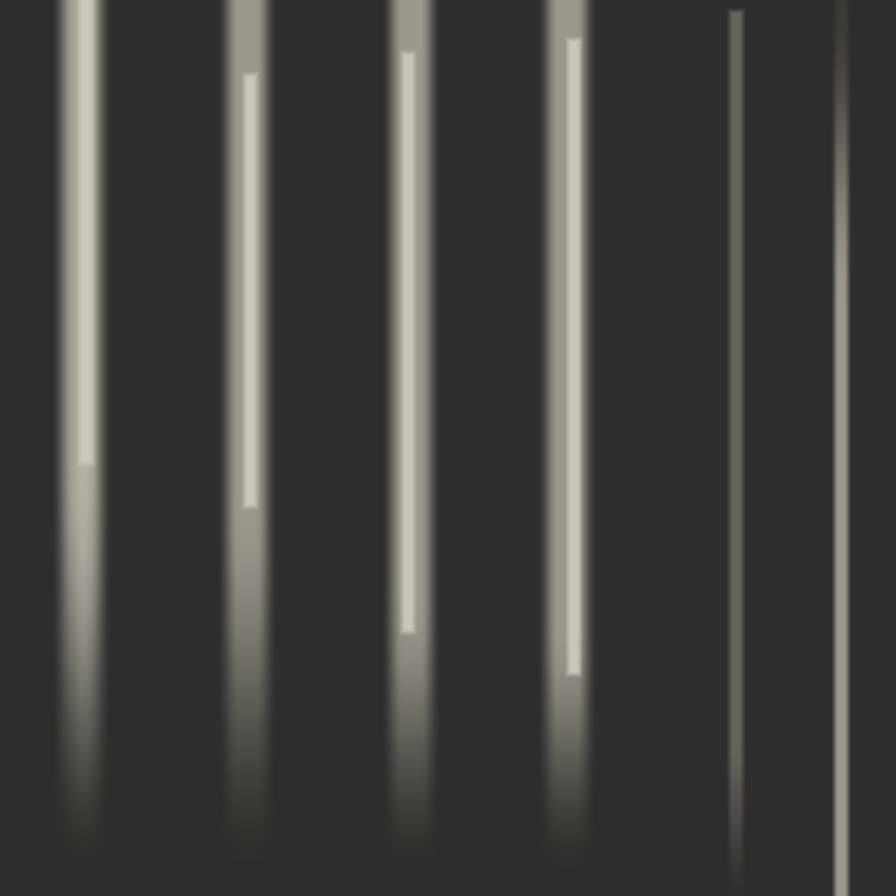
Reproduce this background procedurally as a Shadertoy shader.

```glsl
// Vertical light tubes on charcoal: four wide hazy beams with bright cores, then two thin rods.
// Each beam layers a soft horizontal profile that fades downward
// with a blurred box distance field for its core.

#define BACKGROUND vec3(0.176, 0.176, 0.175)
#define HAZE_COLOR vec3(0.600, 0.600, 0.555)
#define CORE_COLOR vec3(0.790, 0.790, 0.745)
#define DIM_ROD    vec3(0.405, 0.395, 0.365)
#define BRIGHT_ROD vec3(0.610, 0.595, 0.550)
#define HAZE_INNER 0.0100
#define HAZE_OUTER 0.0335
#define CORE_HALF  0.0070
#define ROD_HALF   0.0075
#define BLUR       0.0045
#define FADE_END   0.020

const int BEAM_COUNT = 4;

// Per beam: haze centre x, core centre x, core top y, core bottom y
const vec4 BEAMS[BEAM_COUNT] = vec4[BEAM_COUNT](
    vec4(0.0910, 0.0964, 1.100, 0.482),
    vec4(0.2760, 0.2793, 0.917, 0.434),
    vec4(0.4590, 0.4555, 0.941, 0.294),
    vec4(0.6330, 0.6406, 0.956, 0.247));

// Signed distance to an axis-aligned box
float boxDistance(vec2 p, vec2 halfSize) {
    vec2 d = abs(p) - halfSize;
    return length(max(d, 0.0)) + min(max(d.x, d.y), 0.0);
}

// Coverage of a blurred upright bar between two heights
float softBar(vec2 p, float x, float top, float bottom, float halfWidth) {
    vec2 center = vec2(x, 0.5 * (top + bottom));
    float d = boxDistance(p - center, vec2(halfWidth, 0.5 * (top - bottom)));
    return 1.0 - smoothstep(-BLUR, BLUR, d);
}

vec3 addBeam(vec3 color, vec2 p, vec4 beam, float tailStrength) {
    // Haze: flat middle, soft sides, long fade below the core
    float fade = smoothstep(FADE_END, 0.13 + 0.73 * beam.w, p.y);
    float side = 1.0 - smoothstep(HAZE_INNER, HAZE_OUTER, abs(p.x - beam.x));
    color = mix(color, HAZE_COLOR, side * fade);

    // Afterglow running on under the core
    float offset = (p.x - beam.y + 0.003) / 0.012;
    float tail = exp(-offset * offset) * fade * tailStrength;
    color = mix(color, CORE_COLOR, tail);

    // Bright core
    float halfWidth = CORE_HALF + 0.002 * tailStrength;
    float core = softBar(p, beam.y, beam.z, beam.w, halfWidth);
    return mix(color, CORE_COLOR, 0.95 * core);
}

void mainImage(out vec4 fragColor, in vec2 fragCoord) {
    vec2 p = fragCoord / iResolution.xy;
    vec3 color = BACKGROUND;

    // Wide beams; only the first carries an afterglow
    for (int i = 0; i < BEAM_COUNT; i++) {
        color = addBeam(color, p, BEAMS[i], i == 0 ? 0.5 : 0.0);
    }

    // Thin rods: one fades at its foot, the other at its head
    float dimRod = softBar(p, 0.8216, 0.988, -0.1, ROD_HALF);
    dimRod *= smoothstep(-0.02, 0.19, p.y);
    color = mix(color, DIM_ROD, dimRod);

    float brightRod = softBar(p, 0.9390, 1.1, -0.1, ROD_HALF);
    brightRod *= 1.0 - 0.9 * smoothstep(0.66, 1.0, p.y);
    color = mix(color, BRIGHT_ROD, brightRod);

    fragColor = vec4(color, 1.0);
}
```
